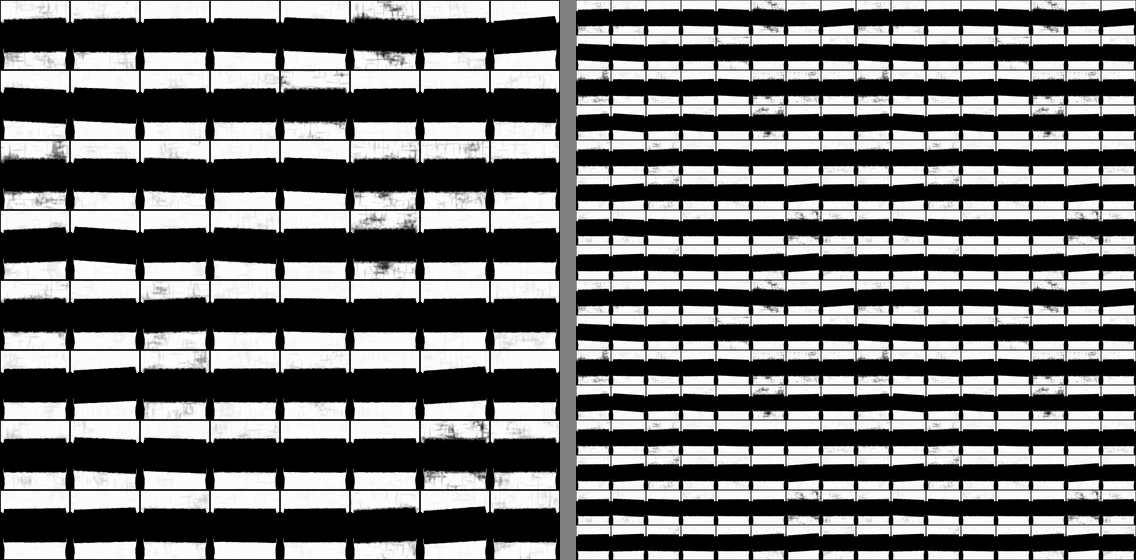
Left: one tile. Right: repeated 2 by 2.
Write a Shadertoy shader that draws this pattern.

```glsl
const float REPEATS = 8.0;            // cells across and down
const vec3  PAPER = vec3(0.99);
const vec3  INK = vec3(0.0);
const float GRID_HALF_WIDTH = 0.0105; // all lengths below are in cells
const float BAND_BOTTOM = 0.252;
const float BAND_TOP = 0.735;
const float BAND_INSET = 0.048;       // gap from cell side to band end
const float END_SLOPE = 0.25;         // slant of the band ends
const float JOINT_BOTTOM = 0.30;
const float JOINT_TOP = 0.672;
const float JOINT_PEAK = 0.03;
const float POST_WIDTH = 0.052;
const float POST_BULGE = 0.014;
const float BASE_TILT = 0.012;
const float EXTRA_TILT = 0.075;
const float EDGE_SOFTNESS = 0.011;
const float WORN_SOFTNESS = 0.018;
const float RAGGED = 0.004;
const float WORN_RAGGED = 0.017;
const float WEAVE_STRENGTH = 0.07;
const float SMUDGE_STRENGTH = 0.75;

vec2 hash22(vec2 p) {
    vec3 q = fract(p.xyx * vec3(0.1031, 0.1030, 0.0973));
    q += dot(q, q.yzx + 33.33);
    return fract((q.xx + q.yz) * q.zy);
}

float cornerSlope(vec2 corner, vec2 offset, vec2 period) {
    float angle = 6.28318 * hash22(mod(corner, period) + 7.0).x;
    return dot(vec2(cos(angle), sin(angle)), offset);
}

// Gradient noise, about -1 to 1; freq is whole lattice steps per cell.
float wrapNoise(vec2 p, vec2 freq) {
    vec2 period = freq * REPEATS;
    p *= freq;
    vec2 i = floor(p), f = p - i;
    vec2 w = f * f * f * (f * (f * 6.0 - 15.0) + 10.0);
    vec2 e = vec2(1.0, 0.0);
    float low = mix(cornerSlope(i, f, period),
                    cornerSlope(i + e.xy, f - e.xy, period), w.x);
    float high = mix(cornerSlope(i + e.yx, f - e.yx, period),
                     cornerSlope(i + e.xx, f - e.xx, period), w.x);
    return 1.4 * mix(low, high, w.y);
}

float coverage(float dist, float softness) {
    return 1.0 - smoothstep(-softness, softness, dist);
}

// Slanted-end band with its own tilt and ragged edges.
float bandDistance(vec2 c, float tilt, float ragged) {
    float rise = tilt * (c.x - 0.5);
    float top = c.y - BAND_TOP - rise - BASE_TILT * (c.x - 0.5);
    float bottom = BAND_BOTTOM + rise - c.y;
    float side = BAND_INSET + END_SLOPE * max(c.y - JOINT_TOP, 0.0);
    float ends = side - min(c.x, 1.0 - c.x);
    return max(max(top, bottom) + ragged, ends);
}

// Full-width core that joins neighbours, peaked at the cell sides.
float jointDistance(vec2 c, float edge) {
    float top = JOINT_TOP + JOINT_PEAK * (1.0 - smoothstep(0.0, 0.04, edge));
    return max(c.y - top, JOINT_BOTTOM - c.y);
}

// Posts below the band, narrow at the neck.
float postDistance(vec2 c, float edge, float ragged) {
    float width = POST_WIDTH + POST_BULGE * (1.0 - smoothstep(0.15, 0.25, c.y));
    width -= 0.008 * (1.0 - smoothstep(0.0, 0.12, c.y));
    return max(edge - width + ragged, c.y - 0.5);
}

void mainImage(out vec4 fragColor, in vec2 fragCoord) {
    vec2 p = fragCoord / iResolution.xy * REPEATS;
    vec2 id = mod(floor(p), REPEATS);
    vec2 c = fract(p);
    float pixel = REPEATS / min(iResolution.x, iResolution.y);

    // Per-cell variation: a few cells are strongly worn or tilted.
    vec2 rnd = hash22(id + 31.0);
    float wear = pow(rnd.x, 4.0);
    float lean = 2.0 * rnd.y - 1.0;
    float tilt = EXTRA_TILT * lean * abs(lean * lean * lean);

    // Printed shapes
    float edge = min(c.x, 1.0 - c.x);
    float grain = wrapNoise(p, vec2(22.0, 18.0));
    float ragged = grain * mix(RAGGED, WORN_RAGGED, wear);
    float band = bandDistance(c, tilt, ragged);
    float solid = min(jointDistance(c, edge), postDistance(c, edge, grain * RAGGED));
    float softness = max(EDGE_SOFTNESS, pixel * 0.7);
    float ink = max(coverage(band, softness + WORN_SOFTNESS * wear),
                    coverage(solid, softness));

    // Faint cloth weave and darker smudges near the band
    float patches = wrapNoise(p, vec2(3.0, 4.0));
    float threads = max(wrapNoise(p, vec2(5.0, 24.0)), wrapNoise(p, vec2(24.0, 5.0)));
    float weave = WEAVE_STRENGTH * (0.4 + 2.0 * wear)
                * smoothstep(0.1, 0.8, threads + 0.4 * patches);
    float nearBand = exp(-14.0 * max(band, 0.0));
    float smudge = SMUDGE_STRENGTH * wear
                 * smoothstep(0.0, 1.0, patches + 0.4 * grain + 0.3 * threads
                                        + 0.6 * nearBand - 0.35);
    ink = max(ink, clamp(weave + smudge, 0.0, 1.0));

    // Grid lines
    float gridDist = min(edge, min(c.y, 1.0 - c.y)) - GRID_HALF_WIDTH;
    ink = max(ink, coverage(gridDist, 0.5 * pixel));

    fragColor = vec4(mix(PAPER, INK, ink), 1.0);
}
```
